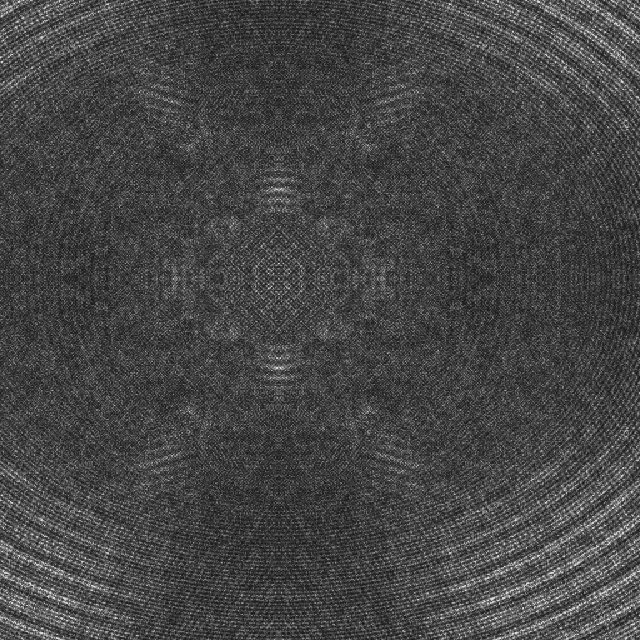
Give the GLSL for this background, as a Shadertoy shader.

```glsl
// A grey interference weave, mirrored about an off-centre point. Fine grain
// and lattice waves carry the texture; elliptic ripples fill the corners and
// small striped or checked glows sit symmetrically around the middle.

const float TAU = 6.2831853;
const float CELLS = 512.0;                   // grain cells across the canvas
const vec2 CENTRE = vec2(223.0, 289.0) / CELLS;
const float BASE_GREY = 0.242;

float hash(vec2 p) {
    vec3 a = fract(p.xyx * vec3(0.1031, 0.1030, 0.0973));
    a += dot(a, a.yzx + 33.33);
    return fract((a.x + a.y) * a.z);
}

float valueNoise(vec2 p) {
    vec2 i = floor(p), f = fract(p);
    f = f * f * (3.0 - 2.0 * f);
    float low = mix(hash(i), hash(i + vec2(1, 0)), f.x);
    float high = mix(hash(i + vec2(0, 1)), hash(i + vec2(1, 1)), f.x);
    return mix(low, high, f.y);
}

// Sine wave of the given period
float wave(float x, float period) {
    return cos(TAU * x / period);
}

// Soft elliptical spot
float glow(vec2 p, vec2 at, vec2 size) {
    vec2 d = (p - at) / size;
    return exp(-dot(d, d));
}

// Grid of dots
float lattice(vec2 p, float period) {
    return wave(p.x, period) * wave(p.y, period);
}

// Fine mirrored grain, with roughly unit spread
float grain(vec2 q) {
    vec2 cell = floor(q * CELLS);
    return 2.45 * (hash(cell + 17.0) + hash(cell + 91.0) - 1.0);
}

// Woven hatch: dots near the middle, curved dashes farther out
float weave(vec2 q, float radius, float oval) {
    float dots = 1.7 * lattice(q, 4.0 / CELLS);
    float mesh = lattice(q + 0.004 * wave(radius, 0.09), 2.7 / CELLS);
    float dashes = wave(oval, 3.1 / CELLS)
                 + 0.5 * wave(q.x - 0.6 * q.y, 5.3 / CELLS);
    float inner = exp(-radius * radius / 0.012);
    float outer = smoothstep(0.25, 0.5, oval);
    return mix(mix(mesh, dashes, outer), dots, inner);
}

// Broad light and shade: pale corners, darker axes, banded ripples
float ripples(vec2 q, float radius, float oval) {
    float diagonal = 2.0 * q.x * q.y / max(radius * radius, 1e-5);
    float sector = smoothstep(0.55, 0.98, diagonal);
    float corner = sector * smoothstep(0.32, 0.56, oval);
    float bands = 0.24 * wave(oval, 0.031) + 0.14 * wave(oval, 0.0187);
    float side = smoothstep(0.2, 0.28, radius) * (1.0 - smoothstep(0.36, 0.46, radius));
    side *= smoothstep(0.5, 0.9, q.x / max(radius, 1e-5));
    float shade = -0.13 * glow(q, vec2(0.32, 0.0), vec2(0.07, 0.10))
                - 0.15 * glow(q, vec2(0.0, 0.38), vec2(0.16, 0.14))
                - 0.14 * glow(q, vec2(0.53, 0.0), vec2(0.09, 0.16));
    return corner * (0.36 + bands) + 0.09 * side * wave(radius, 0.0125) + shade;
}

// Small striped and checked glows around the middle
float rosettes(vec2 q, float radius) {
    float light = 0.16 * glow(q, vec2(0.0), vec2(0.075)) * (1.0 + lattice(q, 0.026));
    // Stacked bars above and below
    float bars = 0.5 + 0.5 * wave(q.y - 0.139 + 1.5 * q.x * q.x, 0.0155);
    light += 0.85 * bars * glow(q, vec2(0.0, 0.139), vec2(0.027, 0.032));
    // Checked knots to the sides
    vec2 turned = vec2(q.x - 0.163 + q.y, q.x - 0.163 - q.y);
    light += 0.32 * (0.55 + lattice(turned, 0.029))
           * glow(q, vec2(0.163, 0.0), vec2(0.045, 0.04));
    // Ringed eyes on the diagonals
    vec2 eye = vec2(0.087, 0.077);
    light += 0.28 * (0.6 - 0.7 * wave(length(q - eye), 0.034))
           * glow(q, eye, vec2(0.033));
    // Paired beads and the striped fans beyond them
    light += 0.42 * glow(q, vec2(0.139, 0.207), vec2(0.011));
    light += 0.32 * glow(q, vec2(0.116, 0.227), vec2(0.010));
    light -= 0.16 * glow(q, vec2(0.16, 0.19), vec2(0.03));
    float fan = glow(mat2(0.84, 0.54, -0.54, 0.84) * (q - vec2(0.178, 0.283)),
                     vec2(0.0), vec2(0.042, 0.065));
    light += fan * (0.22 + 0.22 * wave(q.y - 0.28 * q.x, 0.0165));
    return light;
}

void mainImage(out vec4 fragColor, in vec2 fragCoord) {
    vec2 q = abs(fragCoord / iResolution.xy - CENTRE);
    float radius = length(q);
    float oval = length(q * vec2(0.74, 1.0));

    float texture_ = 0.66 * grain(q) + 0.72 * weave(q, radius, oval);
    float mottling = 0.32 * (valueNoise(q * 85.0) - 0.5);
    float light = ripples(q, radius, oval) + rosettes(q, radius) + mottling;

    // Exponential response keeps the darks dense and the highlights sparse
    float grey = BASE_GREY * exp(0.42 * texture_ + light);
    fragColor = vec4(vec3(clamp(grey, 0.05, 0.85)), 1.0);
}
```
